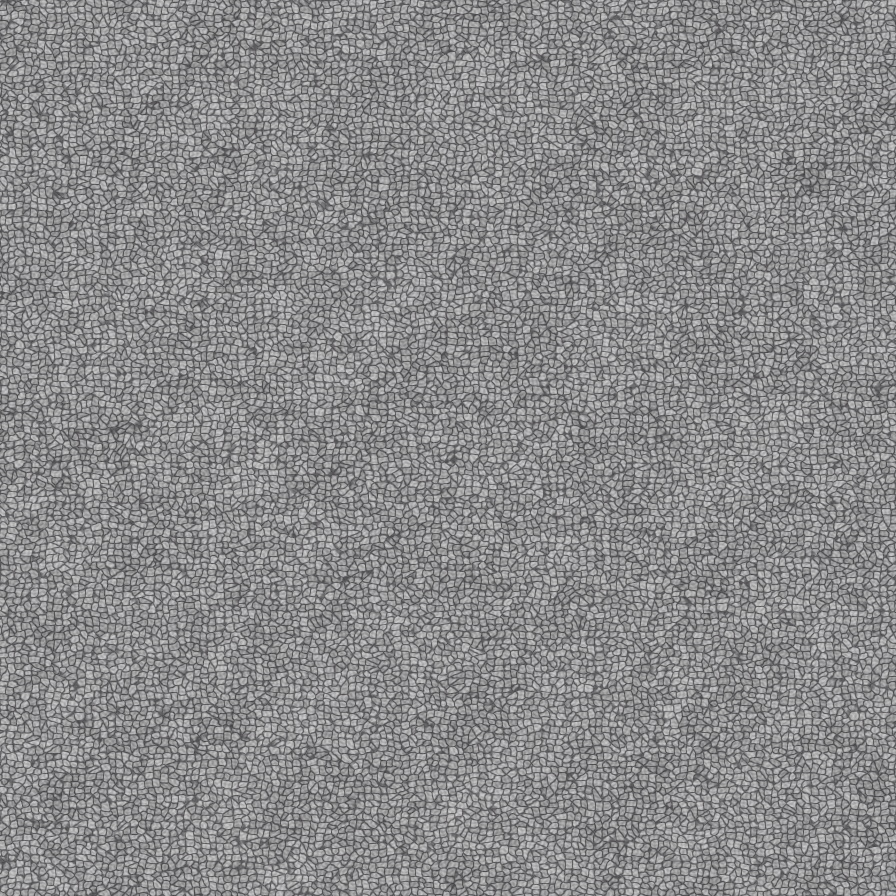
A three.js fragment shader for this texture:

```glsl
#define GRAINS vec2(116.0, 132.0)
#define JITTER 0.72
#define STRETCH 0.22
#define GAP_WIDTH 0.34
#define FIBRE_FREQ 11.0
#define FIBRE_DEPTH 0.055
#define GRAIN_VARIATION 0.13
#define MOTTLE 0.012
#define GAP_COLOR vec3(0.342, 0.336, 0.348)
#define YARN_COLOR vec3(0.652, 0.650, 0.653)

varying vec2 vUv;

vec2 hash2(vec2 p) {
  vec3 q = fract(vec3(p.xyx) * vec3(0.1031, 0.1030, 0.0973));
  q += dot(q, q.yzx + 33.33);
  return fract((q.xx + q.yz) * q.zy);
}

// Rounded-box distance gives grains with mostly upright and level sides
float boxyLength(vec2 v) {
  vec2 s = v * v;
  return sqrt(sqrt(dot(s, s)));
}

// Cellular weave: xy = offset from grain centre, z = gap distance
vec3 weave(vec2 p, out vec2 grainId) {
  vec2 cell = floor(p);
  vec2 nearestOffset = vec2(0.0);
  float nearest = 8.0;
  float second = 8.0;
  grainId = cell;
  for (int y = -1; y <= 1; y++) {
    for (int x = -1; x <= 1; x++) {
      vec2 id = cell + vec2(float(x), float(y));
      vec2 offset = p - id - 0.5 - JITTER * (hash2(id) - 0.5);
      float side = hash2(id + 57.0).x < 0.5 ? -STRETCH : STRETCH;
      float d = boxyLength(offset * vec2(1.0 + side, 1.0 - side));
      if (d < nearest) {
        second = nearest;
        nearest = d;
        nearestOffset = offset;
        grainId = id;
      } else {
        second = min(second, d);
      }
    }
  }
  return vec3(nearestOffset, second - nearest);
}

// Twisted fibres, running along the warp or the weft of each grain
float fibres(vec2 offset, vec2 id) {
  vec2 seed = hash2(id + 131.0);
  float warp = step(0.5, hash2(id + 57.0).x);
  float angle = 1.5708 * (1.0 - warp) + 1.4 * (seed.x - 0.5);
  vec2 along = vec2(cos(angle), sin(angle));
  float across = dot(offset, vec2(-along.y, along.x));
  float run = dot(offset, along);
  float phase = 6.2832 * seed.y;
  float strand = sin(across * FIBRE_FREQ + 1.2 * sin(run * 5.0 + phase) + phase);
  float fuzz = sin(run * 9.0 + across * 4.0 + phase * 3.0);
  return 0.75 * strand + 0.55 * fuzz;
}

// Faint broad unevenness of the cloth
float mottle(vec2 uv) {
  float wave = sin(uv.x * 23.0 + 2.0 * sin(uv.y * 17.0));
  wave += sin(uv.y * 31.0 + 1.7 * sin(uv.x * 19.0 + 1.0));
  return 0.5 * wave + 0.5 * sin(uv.x * 47.0 - uv.y * 39.0);
}

void main() {
  // Slightly wandering threads
  vec2 p = vUv * GRAINS;
  p += 0.15 * sin(p.yx * 0.9 + 2.0 * sin(p * 0.21));

  vec2 id;
  vec3 grain = weave(p, id);
  float body = smoothstep(-0.02, GAP_WIDTH, grain.z);

  // Per-grain tone, fibre relief and cloth unevenness
  float tone = GRAIN_VARIATION * (hash2(id + 211.0).y - 0.5);
  tone += FIBRE_DEPTH * fibres(grain.xy, id);
  tone *= mix(0.55, 1.0, body);
  tone += MOTTLE * mottle(vUv);

  vec3 color = mix(GAP_COLOR, YARN_COLOR, body) + tone;
  gl_FragColor = vec4(clamp(color, 0.0, 1.0), 1.0);
}
```
